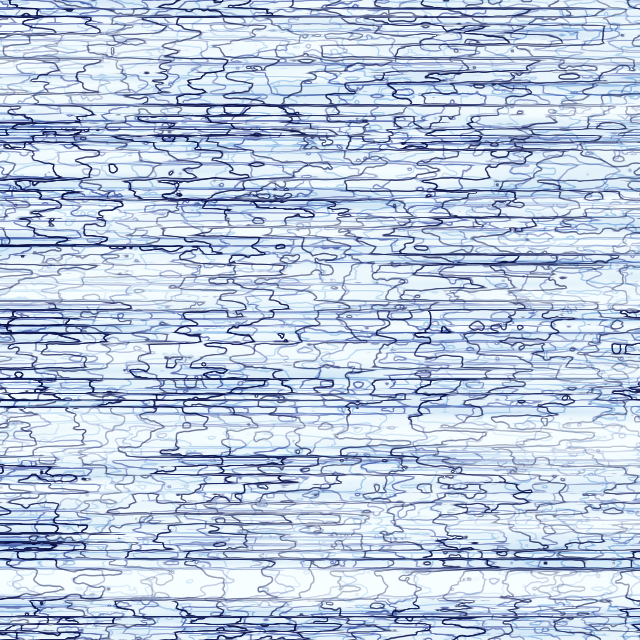
Reproduce this pattern procedurally as a WebGL 2 fragment shader.

```glsl
#version 300 es
precision highp float;
// Fine blue contour lines of a sloping height field sheared into flat rows.
// Shear between rows gives long straight strokes, the slope along each row
// gives short jagged links. Three inks are heaviest where rows crowd.

uniform vec2 u_resolution;
out vec4 fragColor;

const vec3 PAPER = vec3(0.965, 0.995, 1.0);
const vec3 NAVY = vec3(0.12, 0.15, 0.37);
const vec3 PERIWINKLE = vec3(0.46, 0.50, 0.74);
const vec3 SKY = vec3(0.66, 0.79, 0.92);

const float LINE_REACH = 0.0023;  // distance at which a stroke has faded out
const float SLOPE_STEP = 0.0006;  // sampling step for the slope
const float ROW_SLOPE = 11.0;     // levels climbed along the canvas width
const float ROW_SHEAR = 2.8;      // greatest offset between rows, in levels

// Integer hash of a lattice cell, 0 to 1.
float hash(vec2 cell, float seed) {
    uvec2 q = uvec2(ivec2(cell)) * uvec2(1597334677u, 3812015801u);
    uint h = q.x ^ q.y ^ (uint(seed) * 2654435769u);
    h = (h ^ (h >> 16)) * 2146121005u;
    h = (h ^ (h >> 15)) * 2221713035u;
    h ^= h >> 16;
    return float(h >> 8) / 16777216.0;
}

// Value noise with a separate blend for each axis.
float blendCell(vec2 cell, vec2 blend, float seed) {
    float low = mix(hash(cell, seed), hash(cell + vec2(1, 0), seed), blend.x);
    float high = mix(hash(cell + vec2(0, 1), seed), hash(cell + vec2(1, 1), seed), blend.x);
    return mix(low, high, blend.y);
}

float noise(vec2 p, float seed) {
    return blendCell(floor(p), smoothstep(0.0, 1.0, fract(p)), seed);
}

// Flat rows joined by short ramps, drifting slowly along x.
float terraces(vec2 p, float seed) {
    vec2 f = fract(p);
    vec2 blend = vec2(smoothstep(0.0, 1.0, f.x), smoothstep(0.32, 0.68, f.y));
    return blendCell(floor(p), blend, seed);
}

// Fine relief, stretched sideways.
float relief(vec2 p, float seed) {
    return 1.05 * noise(p * vec2(27.0, 75.0), seed)
         + 0.30 * noise(p * vec2(75.0, 125.0), seed + 1.0)
         + 0.10 * noise(p * vec2(170.0, 190.0), seed + 2.0);
}

// Crowds and spreads the rows, alike for all inks.
float warpRows(float y) {
    return y + 0.045 * noise(vec2(0.5, y * 17.0), 91.0);
}

// Heaviness of printing, 0 to 1: high where rows crowd, drifting along x.
float bandWeight(vec2 p) {
    float crowding = (warpRows(p.y + 0.002) - warpRows(p.y - 0.002)) / 0.004;
    float drift = noise(p * vec2(2.2, 34.0), 92.0) - 0.5;
    return smoothstep(0.35, 1.55, crowding + 1.1 * drift);
}

float height(vec2 p, float rows, float seed) {
    vec2 rowPoint = vec2(p.x * 2.6, warpRows(p.y) * rows);
    return ROW_SLOPE * p.x + ROW_SHEAR * terraces(rowPoint, seed) + relief(p, seed + 10.0);
}

// Coverage of the contour nearest to p; each level has its own strength.
float contour(vec2 p, float rows, float seed, float pixel) {
    vec2 e = vec2(SLOPE_STEP, 0.0);
    float h = height(p, rows, seed);
    vec2 slope = vec2(
        height(p + e.xy, rows, seed) - height(p - e.xy, rows, seed),
        height(p + e.yx, rows, seed) - height(p - e.yx, rows, seed)) / (2.0 * SLOPE_STEP);
    float level = floor(h + 0.5);
    float dist = abs(h - level) / max(length(slope), 0.001);
    float strength = mix(0.5, 1.1, hash(vec2(level, 7.0), seed));
    return strength * (1.0 - smoothstep(0.0, max(LINE_REACH, pixel), dist));
}

vec3 printInk(vec3 base, vec3 ink, float cover) {
    return base * mix(vec3(1.0), ink, min(cover, 1.0));
}

void main() {
    float pixel = 1.0 / u_resolution.y;
    vec2 p = gl_FragCoord.xy * pixel;
    float weight = bandWeight(p);
    float load = mix(0.5, 1.35, weight);
    float wash = 0.5 * weight * noise(p * vec2(6.0, 90.0), 93.0);

    vec3 color = printInk(PAPER, SKY, wash);
    color = printInk(color, SKY, load * contour(p, 80.0, 20.0, pixel));
    color = printInk(color, PERIWINKLE, load * contour(p, 72.0, 40.0, pixel));
    color = printInk(color, NAVY, load * contour(p, 64.0, 60.0, pixel));
    fragColor = vec4(color, 1.0);
}
```
